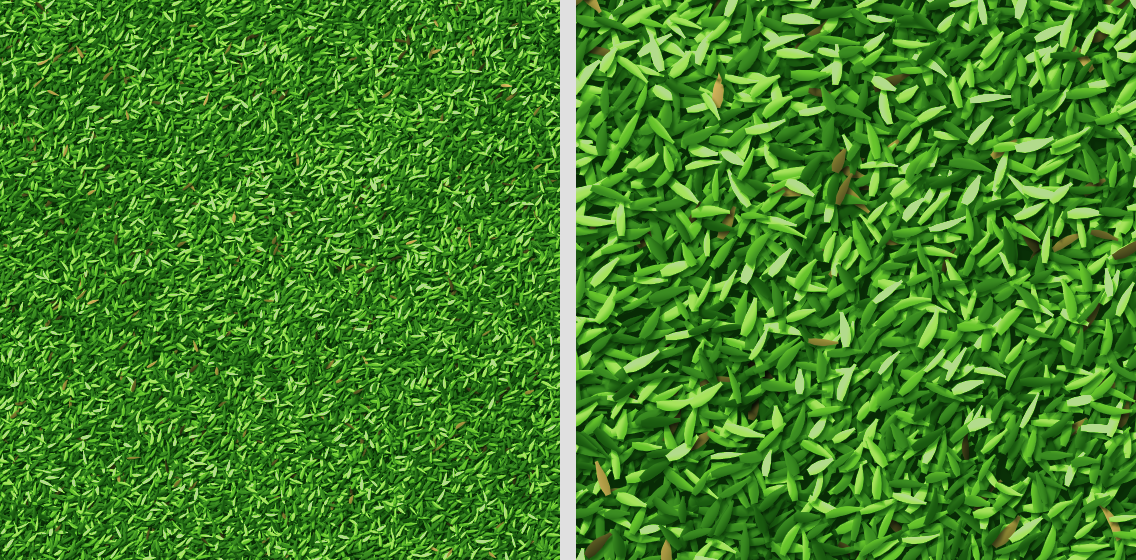
Left: the whole. Right: its middle third, enlarged.
Give the GLSL for this texture, as a WebGL 1 fragment shader.

```glsl
precision highp float;

uniform vec2 u_resolution;

// Palette, from deep shade to sunlit tips
const vec3 DEEP   = vec3(0.03, 0.17, 0.02);
const vec3 DARK   = vec3(0.10, 0.35, 0.06);
const vec3 MID    = vec3(0.23, 0.55, 0.13);
const vec3 BRIGHT = vec3(0.40, 0.77, 0.17);
const vec3 LIGHT  = vec3(0.65, 0.89, 0.36);
const vec3 PALE   = vec3(0.70, 0.86, 0.55);
const vec3 STRAW  = vec3(0.74, 0.58, 0.26);

// Blade geometry, in canvas heights
const int   LAYERS       = 7;
const float CELL         = 0.016;
const float MIN_LENGTH   = 0.0075;  // half lengths
const float MAX_LENGTH   = 0.0130;
const float MIN_WIDTH    = 0.0019;  // half widths
const float MAX_WIDTH    = 0.0034;
const float BEND         = 26.0;
const float MAIN_ANGLE   = 0.72;
const float ANGLE_SPREAD = 1.75;

// Lighting
const vec2  SHADOW_SHIFT  = vec2(0.0015, -0.0020);
const float SHADOW_BLUR   = 0.0022;
const float SHADOW_DEPTH  = 0.55;
const float GROUND_TONE   = 0.10;
const float LOWEST_GAIN   = 0.55;
const float MIN_TONE      = 0.30;
const float MAX_TONE      = 1.10;
const float DRY_SHARE     = 0.018;

vec3 hash3(vec2 p) {
  vec3 q = fract(p.xyx * vec3(0.1031, 0.1030, 0.0973));
  q += dot(q, q.yxz + 33.33);
  return fract((q.xxy + q.yzz) * q.zyx);
}

vec2 gradientAt(vec2 corner) {
  float a = 6.2832 * hash3(corner + 71.0).x;
  return vec2(cos(a), sin(a));
}

float gradientNoise(vec2 p) {
  vec2 i = floor(p), f = fract(p);
  vec2 u = f * f * f * (f * (f * 6.0 - 15.0) + 10.0);
  vec2 e = vec2(1.0, 0.0);
  float low  = mix(dot(gradientAt(i), f),
                   dot(gradientAt(i + e), f - e), u.x);
  float high = mix(dot(gradientAt(i + e.yx), f - e.yx),
                   dot(gradientAt(i + e.xx), f - e.xx), u.x);
  return mix(low, high, u.y);
}

// Signed distance to a bent, tapered blade; yz hold the place along and across
vec3 blade(vec2 p, vec2 axis, vec2 size, float bend) {
  vec2 q = vec2(dot(p, axis), dot(p, vec2(-axis.y, axis.x)));
  q.y -= bend * q.x * q.x;
  float along = clamp(q.x / size.x, -1.0, 1.0);
  float halfWidth = size.y * (1.0 - 0.65 * smoothstep(-0.1, 1.0, along));
  halfWidth *= 1.0 - 0.35 * smoothstep(0.5, 1.0, -along);
  float d = max(abs(q.y) - halfWidth, abs(q.x) - size.x);
  return vec3(d, along, clamp(q.y / halfWidth, -1.0, 1.0));
}

vec3 grassColor(float tone) {
  vec3 c = mix(DEEP, DARK, smoothstep(0.065, 0.265, tone));
  c = mix(c, MID, smoothstep(0.265, 0.54, tone));
  c = mix(c, BRIGHT, smoothstep(0.54, 0.765, tone));
  c = mix(c, LIGHT, smoothstep(0.765, 0.90, tone));
  return mix(c, PALE, smoothstep(0.92, 1.04, tone));
}

void main() {
  vec2 p = gl_FragCoord.xy / u_resolution.y;
  float pixel = 1.0 / u_resolution.y;

  // Slow drift of direction and light, and small pale tufts
  float lean = MAIN_ANGLE + 0.7 * gradientNoise(p * 7.0 + 3.0);
  float drift = 0.10 * gradientNoise(p * 2.3 + 9.0)
              + 0.12 * gradientNoise(p * 19.0);
  float tuft = 0.22 * smoothstep(0.38, 0.60, gradientNoise(p * 36.0 + 5.0));

  // x: tone, y: dryness
  vec2 turf = vec2(GROUND_TONE, 0.0);

  for (int layer = 0; layer < LAYERS; layer++) {
    float level = float(layer);
    float gain = mix(LOWEST_GAIN, 1.0, level / float(LAYERS - 1));
    vec2 grid = p / CELL + level * vec2(0.37, 0.61);
    vec2 home = floor(grid);

    for (int y = -1; y <= 1; y++) {
      for (int x = -1; x <= 1; x++) {
        vec2 cell = home + vec2(float(x), float(y));
        vec2 seed = cell + level * vec2(83.0, 47.0);
        vec3 place = hash3(seed + 11.0);
        vec3 form = hash3(seed + 157.3);
        vec3 look = hash3(seed + 311.7);

        vec2 offset = (grid - cell - place.xy) * CELL;
        float angle = lean + (place.z + form.x - 1.0) * ANGLE_SPREAD;
        vec2 axis = vec2(cos(angle), sin(angle));
        vec2 size = vec2(mix(MIN_LENGTH, MAX_LENGTH, form.y),
                         mix(MIN_WIDTH, MAX_WIDTH, form.z));
        float bend = (look.y - 0.5) * BEND;

        // Soft shadow on the blades below
        float gap = blade(offset - SHADOW_SHIFT, axis, size, bend).x;
        turf.x *= 1.0 - SHADOW_DEPTH
                * (1.0 - smoothstep(-SHADOW_BLUR, SHADOW_BLUR, gap));

        // The blade itself, lit along one side
        vec3 shape = blade(offset, axis, size, bend);
        float tone = mix(MIN_TONE, MAX_TONE, look.x) * gain;
        tone += 0.09 * shape.z + 0.05 * shape.y;
        float cover = clamp(0.5 - shape.x / pixel, 0.0, 1.0);
        turf = mix(turf, vec2(tone, step(look.z, DRY_SHARE)), cover);
      }
    }
  }

  float tone = turf.x * (1.0 + drift * 1.5 + tuft);
  vec3 color = mix(grassColor(tone), STRAW * tone, 0.8 * turf.y);
  gl_FragColor = vec4(color, 1.0);
}
```
